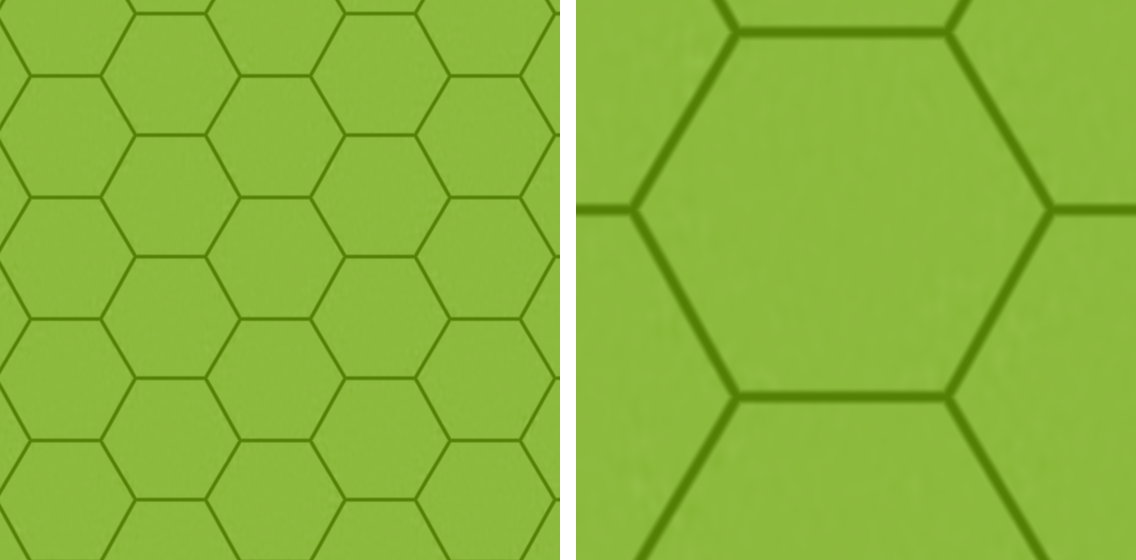
Left, the full canvas; right, a detail of the centre.
Write a WebGL 2 fragment shader that draws this pattern.

```glsl
#version 300 es
precision highp float;

uniform vec2 u_resolution;
out vec4 outColor;

vec2 hashGradient(vec2 cell) {
    vec2 h = vec2(dot(cell, vec2(127.1, 311.7)), dot(cell, vec2(269.5, 183.3)));
    return fract(sin(h) * 43758.5) * 2.0 - 1.0;
}

float gradientNoise(vec2 p) {
    vec2 i = floor(p), f = fract(p);
    vec2 w = f * f * f * (f * (f * 6.0 - 15.0) + 10.0);
    float a = dot(hashGradient(i), f);
    float b = dot(hashGradient(i + vec2(1, 0)), f - vec2(1, 0));
    float c = dot(hashGradient(i + vec2(0, 1)), f - vec2(0, 1));
    float d = dot(hashGradient(i + vec2(1, 1)), f - vec2(1, 1));
    return mix(mix(a, b, w.x), mix(c, d, w.x), w.y);
}

// Offset from the nearest centre of a flat-topped hexagon of height 1
vec2 hexLocal(vec2 p) {
    vec2 period = vec2(sqrt(3.0), 1.0);
    vec2 a = mod(p + 0.5 * period, period) - 0.5 * period;
    vec2 b = mod(p, period) - 0.5 * period;
    return dot(a, a) < dot(b, b) ? a : b;
}

void main() {
    vec2 uv = gl_FragCoord.xy / u_resolution;
    float pixel = 1.0 / min(u_resolution.x, u_resolution.y);

    // Hexagon grid, with rows alternating slightly in spacing
    vec2 grid = (uv - vec2(0.1172, 0.7573)) / vec2(0.3745, 0.217);
    grid.y -= 0.0065 * cos(6.28318 * grid.y);
    vec2 q = abs(hexLocal(grid * vec2(sqrt(3.0), 1.0)));

    // Distances to the borders, in canvas units
    float slantDist = 0.217 * (0.5 - dot(q, vec2(0.866, 0.5)));
    float flatDist = 0.217 * (0.5 - q.y);
    float border = min(slantDist, flatDist);

    // Faint grain in patches, strongest beside the slanted borders
    float patches = smoothstep(-0.25, 0.35, gradientNoise(uv * 26.0));
    float grain = gradientNoise(uv * vec2(120.0, 75.0) + 7.3);
    float grainAmount = 0.012 + 0.07 * patches * exp(-slantDist * 38.0);
    vec3 leafGreen = vec3(0.55, 0.73, 0.24) + grain * grainAmount * vec3(0.8, 0.7, 1.2);

    // Soft dark line
    vec3 mossGreen = vec3(0.33, 0.505, 0.02);
    float line = 1.0 - smoothstep(0.0008, max(0.0058, 0.0008 + 1.5 * pixel), border);
    outColor = vec4(mix(leafGreen, mossGreen, line), 1.0);
}
```
